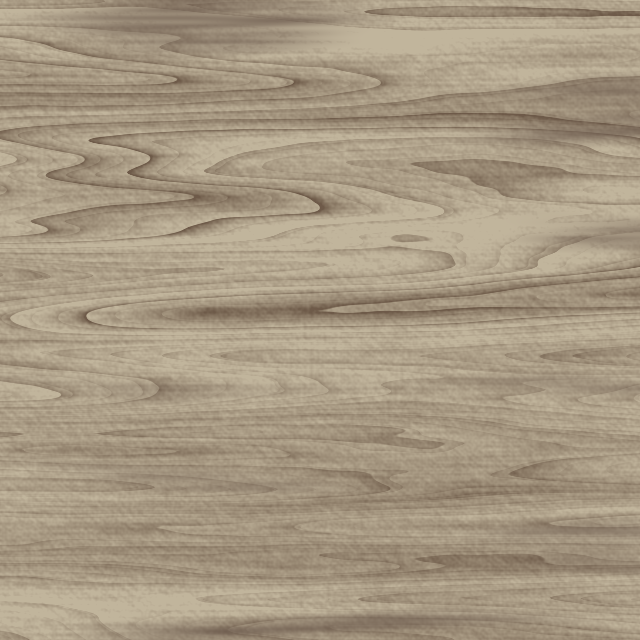
This texture is drawn by a three.js fragment shader. Its source:

```glsl
// Pale, greyish-brown wood veneer with the grain running across.
// A long, stretched gradient-noise height field is sliced into growth rings,
// each shading to a dark line; smoky streaks, fibres and mottling go on top.

varying vec2 vUv;

const vec3 DARK_WOOD = vec3(0.500, 0.430, 0.355);
const vec3 LIGHT_WOOD = vec3(0.735, 0.685, 0.590);
const vec3 SMOKE_WOOD = vec3(0.420, 0.350, 0.300);

const float BASE_TONE = 0.91;      // 0 is dark wood, 1 is light wood
const float RING_SHADE = 0.34;     // slow darkening across a ring
const float RING_LINE = 0.66;      // thin dark line closing a ring
const float FINE_RATIO = 2.7;      // fine rings per main ring
const float FINE_STRENGTH = 0.45;
const float EDGE_WIDTH = 0.0018;   // softness of ring edges, canvas units
const float PATCH_CONTRAST = 0.55;
const float LAYER_CONTRAST = 0.50;
const float SMOKE_AMOUNT = 0.70;
const float FIBRE_AMOUNT = 0.26;
const float MOTTLE_AMOUNT = 0.20;
const float SCRATCH_AMOUNT = 0.20;

float hash(vec2 p) {
  return fract(sin(dot(p, vec2(127.1, 311.7))) * 43758.5);
}

vec2 gradient(vec2 cell) {
  float angle = 6.2832 * hash(cell);
  return vec2(cos(angle), sin(angle));
}

// Gradient noise, roughly -0.7 to 0.7.
float noise(vec2 p) {
  vec2 i = floor(p);
  vec2 f = p - i;
  vec2 u = f * f * f * (f * (f * 6.0 - 15.0) + 10.0);
  vec2 r = vec2(1.0, 0.0);
  float a = dot(gradient(i), f);
  float b = dot(gradient(i + r.xy), f - r.xy);
  float c = dot(gradient(i + r.yx), f - r.yx);
  float d = dot(gradient(i + r.xx), f - r.xx);
  return mix(mix(a, b, u.x), mix(c, d, u.x), u.y);
}

// Height whose whole-number contours are the growth rings.
float ringHeight(vec2 p) {
  p.y += 0.006 * noise(p * vec2(2.0, 4.0) + 51.0);
  float h = 12.0 * p.y;
  h += 6.5 * noise(p * vec2(0.75, 7.0) + vec2(3.7, 8.2));
  h += 6.0 * noise(p * vec2(0.25, 11.0) + vec2(17.3, 2.6));
  h += 2.4 * noise(p * vec2(1.2, 17.0) + vec2(9.1, 31.4));
  h += 0.40 * noise(p * vec2(3.5, 32.0) + vec2(41.0, 5.3));
  return h + 0.07 * noise(p * vec2(14.0, 60.0));
}

// Darkness of one ring set: a soft ramp, then a line with a sharp far edge.
float ringDarkness(float height, float slope) {
  float phase = fract(height);
  float soft = clamp(slope * EDGE_WIDTH, 0.015, 0.5);
  float strength = mix(0.2, 1.2, hash(vec2(floor(height), 7.0)));
  float shade = RING_SHADE * phase * sqrt(phase) + RING_LINE * pow(phase, 7.0);
  return strength * shade * (1.0 - smoothstep(1.0 - soft, 1.0, phase));
}

void main() {
  vec2 p = vUv;

  // Growth rings, with finer rings between them.
  float height = ringHeight(p);
  float probe = 0.001;
  vec2 rise = vec2(ringHeight(p + vec2(probe, 0.0)),
                   ringHeight(p + vec2(0.0, probe))) - height;
  float slope = length(rise) / probe;
  float tone = BASE_TONE - ringDarkness(height, slope);
  tone -= FINE_STRENGTH * ringDarkness(height * FINE_RATIO + 0.4, slope * FINE_RATIO);

  // Broad light and dark areas, along the rings and across them.
  tone += LAYER_CONTRAST * noise(vec2(height * 0.65, p.x * 0.6 + 20.0));
  tone += PATCH_CONTRAST * noise(p * vec2(0.9, 10.0) + vec2(61.0, 13.0));

  // Fibres, isotropic mottling and faint slanting scratches.
  tone += FIBRE_AMOUNT * noise(p * vec2(9.0, 190.0));
  tone += MOTTLE_AMOUNT * (noise(p * 190.0) + 0.7 * noise(p * 75.0 + 9.0));
  vec2 slant = vec2(p.x * 0.8 - p.y * 0.6, p.x * 0.6 + p.y * 0.8);
  tone += SCRATCH_AMOUNT * noise(slant * vec2(35.0, 170.0) + 77.0);

  // Smoky brown streaks, broken up by the fibres.
  float smoke = smoothstep(0.14, 0.58, noise(p * vec2(1.5, 16.0) + vec2(23.0, 47.0)));
  smoke *= 0.8 + 0.9 * noise(p * vec2(4.0, 80.0) + 33.0);

  vec3 wood = mix(DARK_WOOD, LIGHT_WOOD, clamp(tone, -0.3, 1.10));
  gl_FragColor = vec4(mix(wood, SMOKE_WOOD, SMOKE_AMOUNT * smoke), 1.0);
}
```
